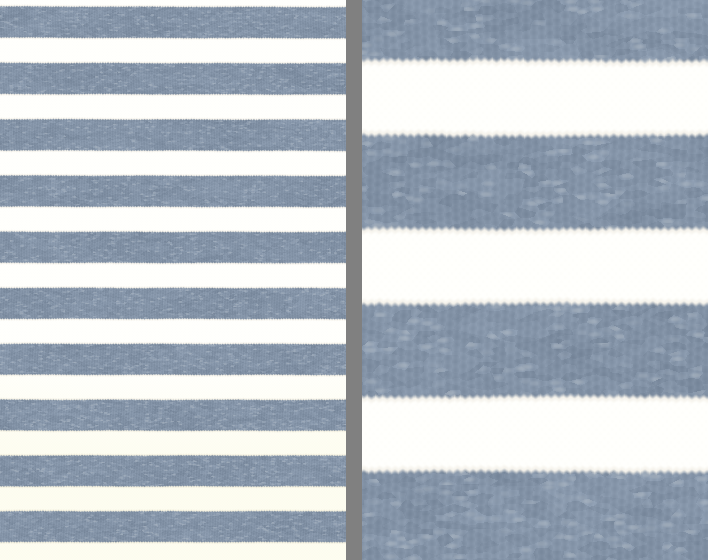
Left: the whole. Right: its middle third, enlarged.
Write a Shadertoy shader that draws this pattern.

```glsl
vec2 hash2(vec2 cell) {
    vec2 q = vec2(dot(cell, vec2(127.1, 311.7)), dot(cell, vec2(269.5, 183.3)));
    return fract(sin(q) * 43758.5);
}

// Distance to the nearest scattered point, with that point's random tone
vec2 cellular(vec2 p) {
    vec2 base = floor(p);
    vec2 nearest = vec2(8.0, 0.0);
    for (int j = -1; j <= 1; j++) {
        for (int i = -1; i <= 1; i++) {
            vec2 cell = base + vec2(i, j);
            vec2 rnd = hash2(cell);
            float d = length(cell + rnd - p);
            if (d < nearest.x) nearest = vec2(d, hash2(cell + 37.0).x);
        }
    }
    return nearest;
}

// Heathered jersey: ribs, staggered stitches and pale fibres
vec3 heatherKnit(vec2 p) {
    float rib = p.x * 215.0 + 0.25 * sin(p.y * 60.0);
    float wale = cos(6.2832 * rib);
    float stitch = sin(p.y * 1250.0 + 3.1416 * floor(rib));
    vec2 fibre = cellular(p * vec2(120.0, 270.0));
    vec2 slub = cellular(p * vec2(26.0, 85.0) + 11.0);
    float fleck = smoothstep(0.6, 0.1, fibre.x) * smoothstep(0.68, 1.0, fibre.y);

    float tone = 0.014 * wale + 0.008 * stitch;
    tone += 0.055 * (fibre.y - 0.5) + 0.022 * (slub.y - 0.5);
    tone += 0.006 * sin(p.x * 17.0 + 2.0 * sin(p.y * 23.0));
    vec3 blue = vec3(0.515, 0.577, 0.655) + tone;
    return mix(blue, vec3(0.69, 0.73, 0.77), 0.5 * fleck);
}

// White ground turning to cream towards the hem
vec3 paleKnit(vec2 p) {
    float warmth = smoothstep(0.42, 0.16, p.y + 0.03 * sin(p.x * 5.0));
    vec3 pale = mix(vec3(1.0, 1.0, 0.988), vec3(0.992, 0.99, 0.94), warmth);
    return pale + 0.004 * sin(p.x * 1350.0) * sin(p.y * 1250.0);
}

void mainImage(out vec4 fragColor, in vec2 fragCoord) {
    vec2 p = fragCoord / iResolution.y;
    float fromTop = 1.0 - p.y;

    // Slight bow and tilt of the laid cloth
    float y = fromTop - 0.002 * sin(3.1416 * fromTop) - 0.002 * p.x * p.y;
    y += 0.0003 * sin(p.x * 31.0 + floor(y * 10.0) * 2.0);

    // Signed distance to the stripe border, jagged by single stitches
    float period = 0.1001;
    float edge = abs(fract((y - 0.0391) / period + 0.5) - 0.5) * period - 0.0276;
    edge += 0.0005 * cos(p.x * 1351.0) + 0.0006 * (hash2(vec2(floor(p.x * 215.0), floor(y * 20.0))).x - 0.5);

    float soft = max(0.0016, 0.75 / iResolution.y);
    float stripe = smoothstep(soft, -soft, edge);
    vec3 color = mix(paleKnit(p), heatherKnit(p), stripe);

    // Faint warm shadow where the yarns change
    color -= vec3(0.035, 0.045, 0.06) * smoothstep(0.003, 0.0, abs(edge - 0.0012));
    fragColor = vec4(clamp(color, 0.0, 1.0), 1.0);
}
```
